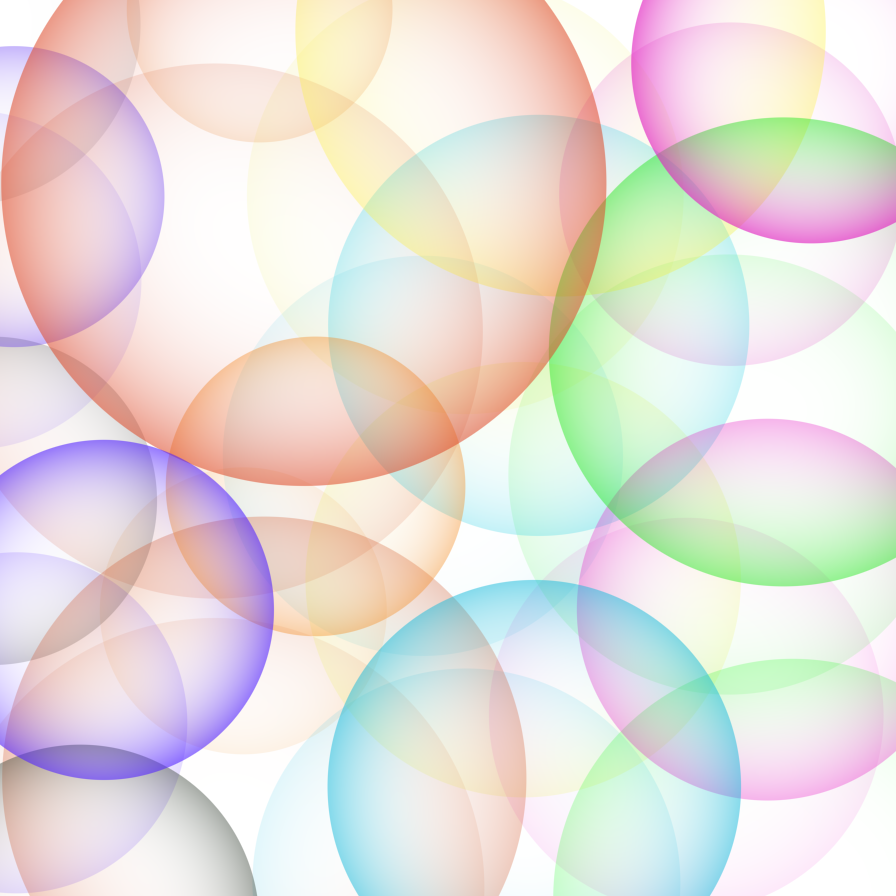
Reproduce this background procedurally as a Shadertoy shader.

```glsl
// Overlapping translucent bubbles with coloured rims fading to clear centres on white.
#define BUBBLES 28
#define HUES 8
#define RIM_POWER 4.2
#define FAINT 0.10
#define STRONG 0.66
#define DEPTH_POWER 2.4
#define SIZE_JITTER 0.12
#define PLACE_JITTER 0.07
#define MARGIN 0.06

// rgb = rim tint, a = typical radius in canvas heights
const vec4 PALETTE[HUES] = vec4[HUES](
    vec4(0.10, 0.78, 0.88, 0.23),   // cyan
    vec4(0.83, 0.32, 0.14, 0.31),   // red
    vec4(0.28, 0.10, 0.96, 0.17),   // violet
    vec4(0.88, 0.18, 0.76, 0.20),   // magenta
    vec4(0.95, 0.92, 0.25, 0.27),   // yellow
    vec4(0.95, 0.52, 0.14, 0.165),  // orange
    vec4(0.22, 0.22, 0.23, 0.20),   // grey
    vec4(0.14, 0.95, 0.14, 0.26));  // green

vec3 hash3(float n) {
    vec3 q = fract(vec3(n) * vec3(0.1031, 0.1030, 0.0973) + 0.37);
    q += dot(q, q.yzx + 33.33);
    return fract((q.xxy + q.yzz) * q.zyx);
}

// Evenly scattered centre from a low-discrepancy sequence
vec2 scatter(float n) {
    return mix(vec2(-MARGIN), vec2(1.0 + MARGIN),
               fract(0.5 + n * vec2(0.75488, 0.56984)));
}

// Opacity of one bubble: dense at the rim, clear inside, crisp outside edge
float bubbleAlpha(vec2 p, vec2 centre, float radius, float pixel) {
    float d = length(p - centre);
    float body = pow(min(d / radius, 1.0), RIM_POWER);
    return body * (1.0 - smoothstep(-pixel, pixel, d - radius));
}

void mainImage(out vec4 fragColor, in vec2 fragCoord) {
    vec2 p = fragCoord / iResolution.y;
    vec2 canvas = vec2(iResolution.x / iResolution.y, 1.0);
    float pixel = 0.75 / iResolution.y;
    vec3 color = vec3(1.0);

    // Faint bubbles lie at the back, vivid ones in front
    for (int i = 0; i < BUBBLES; i++) {
        float n = float(i);
        vec3 rnd = hash3(n + 1.0);
        vec4 kind = PALETTE[i % HUES];
        float depth = n / float(BUBBLES - 1);

        vec2 centre = (scatter(n) + (rnd.xy - 0.5) * PLACE_JITTER) * canvas;
        float radius = kind.a * (1.0 + (rnd.z - 0.5) * 2.0 * SIZE_JITTER);
        float strength = mix(FAINT, STRONG, pow(depth, DEPTH_POWER));
        vec3 tint = clamp(kind.rgb + (rnd.zxy - 0.5) * 0.10, 0.0, 1.0);

        color = mix(color, tint, strength * bubbleAlpha(p, centre, radius, pixel));
    }
    fragColor = vec4(color, 1.0);
}
```
